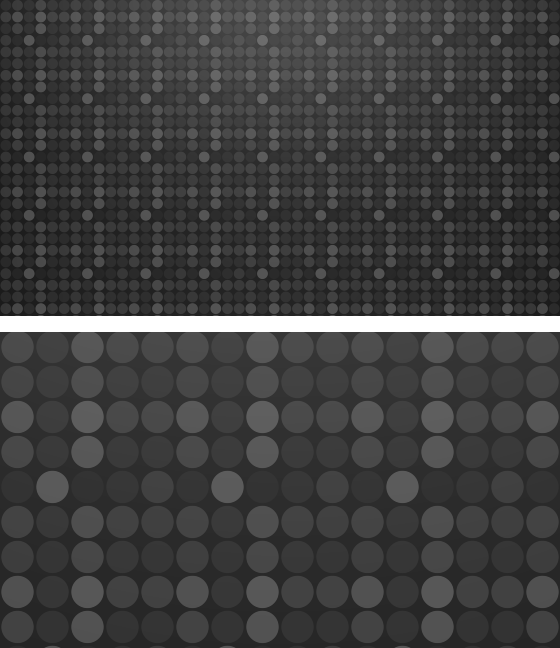
Top, the full canvas; bottom, a detail of the centre.
Give the GLSL for this pattern, as a WebGL 1 fragment shader.

```glsl
precision highp float;
// Dark grid of translucent discs in a repeating 5 by 5 motif, lit from the top centre.

uniform vec2 u_resolution;

const vec2 GRID = vec2(48.0, 27.09);   // discs across and down
const float ROW_SHIFT = 0.042;         // part of the top row cut by the edge
const float MOTIF = 5.0;               // discs per side of the motif
const float DISC_RADIUS = 0.462;       // in cells

// Selects one of five values by index.
float pick(float i, float a, float b, float c, float d, float e) {
  if (i < 0.5) return a;
  if (i < 1.5) return b;
  if (i < 2.5) return c;
  if (i < 3.5) return d;
  return e;
}

// Opacity of a disc by its place in the motif, rows counted downward.
float motifOpacity(vec2 cell) {
  vec2 k = mod(cell, MOTIF);
  return pick(k.y,
    pick(k.x, 0.06, 0.10, 0.06, 0.14, 0.07),
    pick(k.x, 0.12, 0.19, 0.07, 0.22, 0.12),
    pick(k.x, 0.06, 0.13, 0.06, 0.20, 0.06),
    pick(k.x, 0.10, 0.04, 0.22, 0.03, 0.05),
    pick(k.x, 0.10, 0.12, 0.07, 0.17, 0.11));
}

// Antialiased coverage of a disc centred in its cell.
float discCoverage(vec2 local, float radius, float pixel) {
  float edge = length(local - 0.5) - radius;
  return 1.0 - smoothstep(-0.6 * pixel, 0.6 * pixel, edge);
}

// Soft glow from the top centre, with darker sides.
float backdrop(vec2 uv) {
  vec2 fromLight = vec2((uv.x - 0.5) / 0.4, (1.0 - uv.y) / 0.45);
  float glow = exp(-dot(fromLight, fromLight));
  float side = abs(uv.x - 0.5) * 2.0;
  return 0.135 - 0.03 * side * side + 0.14 * glow;
}

void main() {
  vec2 uv = gl_FragCoord.xy / u_resolution;
  vec2 grid = vec2(uv.x, 1.0 - uv.y) * GRID + vec2(0.0, ROW_SHIFT);
  float pixel = GRID.x / u_resolution.x;

  float coverage = discCoverage(fract(grid), DISC_RADIUS, pixel);
  float opacity = coverage * motifOpacity(floor(grid));
  float shade = mix(backdrop(uv), 1.0, opacity);
  gl_FragColor = vec4(vec3(shade), 1.0);
}
```
